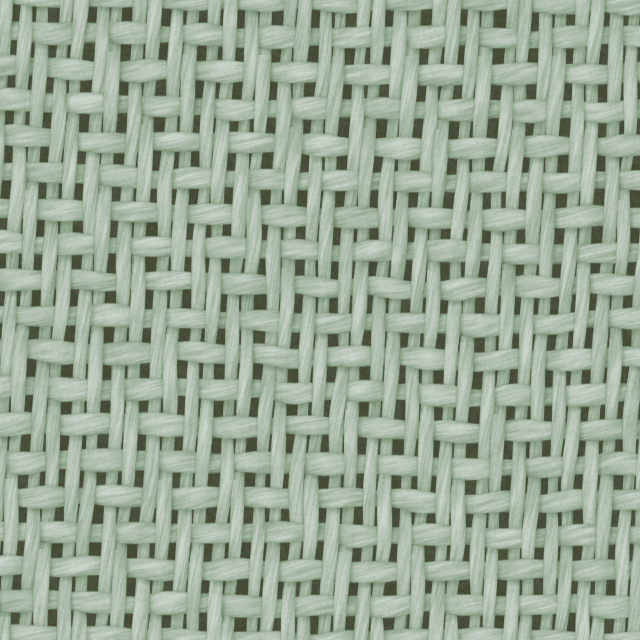
Reproduce this texture procedurally as a three.js fragment shader.

```glsl
// Coarse sage-green basket cloth in a two-over, two-under twill weave.
// Upright threads sit in close pairs; each is laid under or over the nearest
// cross thread with a soft shadow, twisted fibres and uneven width.
#define WARPS 34.5
#define ROWS 18.0
#define LEAN 0.06
#define PAIRING 0.10
#define WARP_RADIUS 0.40
#define WEFT_RADIUS 0.31
#define WOBBLE 0.24
#define FIBRE 0.42
#define SHADOW 0.42
#define HOLE_COLOUR vec3(0.27, 0.29, 0.21)
#define MID_COLOUR vec3(0.53, 0.62, 0.52)
#define LIGHT_COLOUR vec3(0.79, 0.83, 0.79)

varying vec2 vUv;

float hash(vec2 p) {
  vec3 q = fract(vec3(p.xyx) * 0.1031);
  q += dot(q, q.yzx + 33.33);
  return fract((q.x + q.y) * q.z);
}

float noise(vec2 p) {
  vec2 i = floor(p), f = fract(p);
  f = f * f * (3.0 - 2.0 * f);
  return mix(mix(hash(i), hash(i + vec2(1.0, 0.0)), f.x),
             mix(hash(i + vec2(0.0, 1.0)), hash(i + vec2(1.0, 1.0)), f.x), f.y);
}

// Streaks that wind around a thread; across runs from -1 to 1
float fibres(float across, float along, float seed) {
  float wind = across * 2.4 - along * 1.5;
  float coarse = noise(vec2(wind + seed, along * 0.8 + seed));
  float fine = noise(vec2(wind * 2.6 + seed, along * 1.7 - seed));
  return 0.55 * coarse + 0.45 * fine - 0.5;
}

// Lays one thread over the tone below it, casting a shadow first
void layThread(inout float tone, float across, float shadowAcross,
               float height, float light, float streak) {
  float shadow = 1.0 - smoothstep(0.7, 1.5, abs(shadowAcross));
  tone *= 1.0 - SHADOW * shadow * max(height, 0.0);
  float rim = across * across;
  float shade = 0.77 + 0.09 * height + light - 0.32 * rim * rim + FIBRE * streak;
  tone = mix(tone, shade, 1.0 - smoothstep(0.84, 1.06, abs(across)));
}

// Draws the upright threads that pass under (0) or over (1) the given row
void layWarps(inout float tone, vec2 cloth, float row, float wantOver) {
  for (int i = -1; i <= 1; i++) {
    float id = floor(cloth.x) + float(i);
    float over = step(2.0, mod(id + row + 2.0, 4.0));
    if (abs(over - wantOver) > 0.5) continue;
    float height = -cos(1.5708 * (id + cloth.y + 1.0));
    float seed = 40.0 * hash(vec2(id + 50.0, 3.0));
    float pairShift = PAIRING * (1.0 - 2.0 * mod(id, 2.0));
    float sway = WOBBLE * (noise(vec2(seed, cloth.y * 0.6)) - 0.5);
    float radius = WARP_RADIUS * (0.94 + 0.09 * height
                 + 0.22 * (noise(vec2(cloth.y * 0.7, seed)) - 0.5));
    float across = (cloth.x - id - 0.5 - pairShift - sway) / radius;
    float streak = fibres(across, cloth.y, seed);
    layThread(tone, across, across - 0.15, height, -0.06 * across, streak);
  }
}

// Draws the cross thread of one row
void layWeft(inout float tone, vec2 cloth, float row) {
  float height = cos(1.5708 * (cloth.x + row + 1.0));
  float seed = 40.0 * hash(vec2(row + 50.0, 17.0));
  float sway = 0.6 * WOBBLE * (noise(vec2(cloth.x * 0.5, seed)) - 0.5);
  float radius = WEFT_RADIUS * (0.96 + 0.08 * height
               + 0.24 * (noise(vec2(seed, cloth.x * 0.6)) - 0.5));
  float across = (cloth.y - row - 0.5 - sway) / radius;
  float streak = fibres(across, cloth.x * 0.6, seed);
  layThread(tone, across, across + 0.15, height, 0.07 * across, streak);
}

void main() {
  // Thread coordinates: x counts upright threads, y counts rows
  vec2 cloth = vec2((vUv.x - LEAN * vUv.y) * WARPS + 1.13,
                    vUv.y * ROWS + 0.19 * vUv.x + 0.42);
  cloth.x += 0.4 * (noise(vUv * 3.0 + 5.0) - 0.5);
  cloth.y += 0.2 * (noise(vUv * 4.0 + 9.0) - 0.5);
  float row = floor(cloth.y);

  // Layers from the back to the front
  float tone = 0.02;
  layWarps(tone, cloth, row, 0.0);
  layWeft(tone, cloth, row);
  layWarps(tone, cloth, row, 1.0);

  // Lint and grain, then the colour ramp
  tone += 0.08 * (noise(vUv * 260.0) - 0.5) + 0.06 * (noise(vUv * 60.0) - 0.5);
  tone = clamp(tone, 0.0, 1.0);
  vec3 colour = mix(HOLE_COLOUR, MID_COLOUR, min(tone * 2.0, 1.0));
  colour = mix(colour, LIGHT_COLOUR, max(tone * 2.0 - 1.0, 0.0));
  gl_FragColor = vec4(colour, 1.0);
}
```
